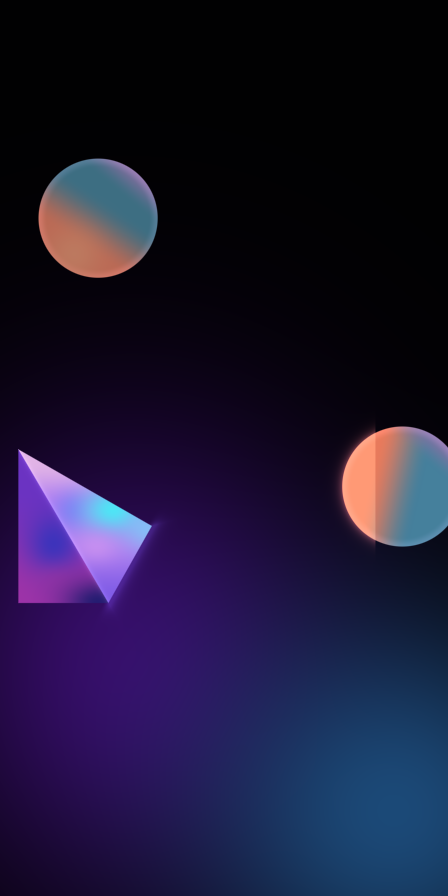
Give the GLSL for this background, as a Shadertoy shader.

```glsl
// Two iridescent spheres and a faceted crystal float over a dark gradient.
// Violet and blue Gaussian glows light the backdrop; the solids are distance
// functions tinted by soft colour spots. Unit: canvas width, origin lower left.

float spot(vec2 p, vec2 center, vec2 size) {
    vec2 q = (p - center) / size;
    return exp(-dot(q, q));
}

// Signed distance to the line a-b, positive on its right side
float sideOf(vec2 p, vec2 a, vec2 b) {
    vec2 dir = normalize(b - a);
    return dot(p - a, vec2(dir.y, -dir.x));
}

float cover(float dist, float soft) {
    return 1.0 - smoothstep(-soft, soft, dist);
}

vec3 backdrop(vec2 p) {
    vec3 col = vec3(0.004, 0.002, 0.008);
    col += vec3(0.215, 0.045, 0.41) * spot(p, vec2(0.29, 0.52), vec2(0.46, 0.52));
    float blue = spot(p, vec2(0.88, 0.19), vec2(0.43, 0.42));
    return mix(col, vec3(0.11, 0.295, 0.48), blue * 0.97);
}

// Warm to teal to mauve along an axis; q is in sphere radii
vec3 sphereTint(vec2 q, vec2 axis, vec3 warm, vec3 teal) {
    float t = dot(q, axis);
    vec3 col = mix(warm, teal, smoothstep(-0.55, 0.32, t));
    col = mix(col, vec3(0.58, 0.43, 0.65), 0.8 * smoothstep(0.55, 1.05, dot(q, vec2(0.64, 0.77))));
    float rim = smoothstep(0.85, 1.0, length(q));
    return col + rim * vec3(0.09, 0.06, 0.08);
}

vec3 leftFacet(vec2 p) {
    vec3 col = mix(vec3(0.62, 0.20, 0.66), vec3(0.42, 0.20, 0.76), smoothstep(0.68, 0.92, p.y));
    col = mix(col, vec3(0.19, 0.20, 0.74), 0.85 * spot(p, vec2(0.12, 0.785), vec2(0.06, 0.07)));
    col = mix(col, vec3(0.60, 0.20, 0.64), 0.6 * spot(p, vec2(0.13, 0.705), vec2(0.06, 0.035)));
    return mix(col, vec3(0.09, 0.10, 0.42), 0.9 * spot(p, vec2(0.22, 0.655), vec2(0.075, 0.05)));
}

vec3 rightFacet(vec2 p) {
    vec3 col = mix(vec3(0.50, 0.36, 0.90), vec3(0.70, 0.50, 0.94), smoothstep(0.66, 0.80, p.y));
    col = mix(col, vec3(0.88, 0.70, 0.90), smoothstep(0.87, 0.97, p.y));
    col = mix(col, vec3(0.48, 0.46, 0.96), 0.7 * spot(p, vec2(0.16, 0.86), vec2(0.04)));
    col = mix(col, vec3(0.30, 0.90, 0.96), spot(p, vec2(0.255, 0.862), vec2(0.07, 0.05)));
    col = mix(col, vec3(0.50, 0.78, 0.97), 0.8 * spot(p, vec2(0.33, 0.82), vec2(0.05)));
    return mix(col, vec3(0.80, 0.57, 0.94), 0.75 * spot(p, vec2(0.215, 0.78), vec2(0.05, 0.035)));
}

void mainImage(out vec4 fragColor, in vec2 fragCoord) {
    vec2 p = fragCoord / iResolution.x;
    p.y *= 2.0 * iResolution.x / iResolution.y;
    float soft = 0.8 / iResolution.x;
    vec3 col = backdrop(p);

    // Upper sphere, lit from the lower left
    vec2 q = (p - vec2(0.219, 1.513)) / 0.133;
    vec3 tint = sphereTint(q, vec2(0.56, 0.83), vec3(0.73, 0.41, 0.33), vec3(0.24, 0.43, 0.51));
    tint = mix(tint, vec3(0.74, 0.50, 0.39), 0.7 * spot(q, vec2(-0.4, -0.6), vec2(0.45)));
    col = mix(col, tint, cover((length(q) - 1.0) * 0.133, soft));

    // Right sphere, with a brighter strip and halo left of a vertical seam
    q = (p - vec2(0.898, 0.914)) / 0.134;
    float dist = (length(q) - 1.0) * 0.134;
    float strip = cover(p.x - 0.838, soft);
    col += strip * vec3(0.40, 0.20, 0.20) * exp(-max(dist, 0.0) * 110.0);
    tint = sphereTint(q, vec2(0.97, -0.22), vec3(0.91, 0.48, 0.36), vec3(0.27, 0.50, 0.61));
    tint += strip * vec3(0.09, 0.12, 0.10);
    col = mix(col, tint, cover(dist, soft));

    // Crystal: a convex quad split by a ridge from its apex
    vec2 apex = vec2(0.041, 0.997), corner = vec2(0.041, 0.654);
    vec2 foot = vec2(0.242, 0.654), tip = vec2(0.339, 0.826);
    float lowerRight = sideOf(p, foot, tip);
    dist = max(max(sideOf(p, apex, corner), sideOf(p, corner, foot)),
               max(lowerRight, sideOf(p, tip, apex)));
    float haze = exp(-max(dist, 0.0) * 90.0) * smoothstep(-0.01, 0.01, lowerRight);
    col += vec3(0.20, 0.16, 0.38) * haze;
    float ridge = sideOf(p, apex, foot);
    tint = mix(rightFacet(p), leftFacet(p), cover(-ridge, soft));
    tint += 0.08 * exp(-abs(ridge) * 250.0);
    col = mix(col, tint, cover(dist, soft));

    fragColor = vec4(clamp(col, 0.0, 1.0), 1.0);
}
```
